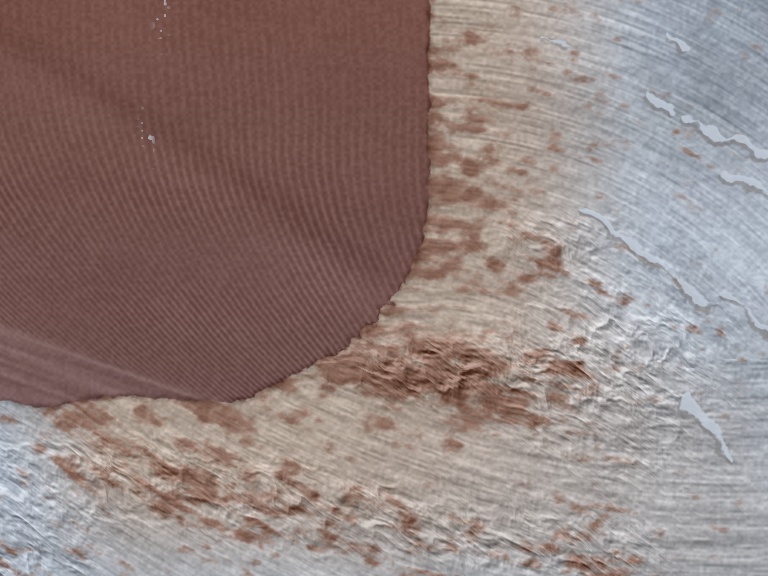
Reproduce this texture procedurally as a Shadertoy shader.

```glsl
const vec3 CLAY = vec3(0.44, 0.312, 0.292);
const vec3 CLAY_PALE = vec3(0.47, 0.365, 0.36);
const vec3 RUST = vec3(0.51, 0.375, 0.32);
const vec3 CREAM = vec3(0.69, 0.625, 0.575);
const vec3 PLASTER = vec3(0.625, 0.655, 0.695);
const vec3 PLASTER_COOL = vec3(0.705, 0.745, 0.795);
const vec3 SHADOW = vec3(0.46, 0.45, 0.45);
const vec2 SWEEP_CENTRE = vec2(0.72, -0.05);
const vec2 FOLD_DIR = vec2(0.8, -0.6);
const vec2 LIGHT_STEP = vec2(-0.0025, 0.0045);
const float COMB_PITCH = 0.0165;
const float RELIEF_GAIN = 0.85;
const int LIP_COUNT = 8;
// Raised lips: start and end of each
const vec4 LIPS[LIP_COUNT] = vec4[LIP_COUNT](
    vec4(1.13, 0.835, 1.17, 0.805), vec4(1.20, 0.795, 1.33, 0.73),
    vec4(1.26, 0.70, 1.34, 0.66), vec4(1.02, 0.635, 1.235, 0.47),
    vec4(1.255, 0.495, 1.34, 0.42), vec4(1.19, 0.305, 1.275, 0.20),
    vec4(0.945, 0.928, 0.985, 0.92), vec4(1.155, 0.93, 1.19, 0.915));

float hash(vec2 p) {
    vec3 q = fract(vec3(p.xyx) * 0.1031);
    q += dot(q, q.yzx + 33.33);
    return fract((q.x + q.y) * q.z);
}
float noise(vec2 p) {
    vec2 i = floor(p), f = fract(p);
    f = f * f * (3.0 - 2.0 * f);
    return mix(mix(hash(i), hash(i + vec2(1, 0)), f.x),
               mix(hash(i + vec2(0, 1)), hash(i + vec2(1, 1)), f.x), f.y);
}
float fbm(vec2 p) {
    float sum = 0.0, amp = 0.53;
    for (int i = 0; i < 4; i++, amp *= 0.5) {
        sum += amp * noise(p);
        p = mat2(1.6, 1.2, -1.2, 1.6) * p + 17.3;
    }
    return sum;
}
float blob(vec2 p, vec2 centre, vec2 radii) {
    vec2 q = (p - centre) / radii;
    return exp(-dot(q, q));
}
float segment(vec2 p, vec2 a, vec2 b) {
    vec2 ab = b - a;
    return length(p - a - ab * clamp(dot(p - a, ab) / dot(ab, ab), 0.0, 1.0));
}
float band(float d, float width) { return exp(-d * d / (width * width)); }

// Signed distance to the clay: steep right side, flat underside
float clayEdge(vec2 p) {
    float t = max(0.72 - p.y, 0.0);
    float side = (p.x - 0.745 + 4.5 * t * t * t) / sqrt(1.0 + 182.0 * t * t * t * t);
    float under = 0.303 - p.y + 0.03 * (noise(p * 13.0) - 0.5) * smoothstep(0.4, 0.2, p.x);
    float ragged = 0.012 + 0.03 * blob(p, vec2(0.68, 0.42), vec2(0.12, 0.1));
    return max(side, under) + ragged * (fbm(p * 60.0) - 0.5);
}
// Trowel strokes: arcs above, drags that flatten to the right below
float strokes(vec2 p) {
    vec2 q = p - SWEEP_CENTRE;
    vec2 arc = vec2(atan(q.x, q.y) * 0.75, length(q));
    vec2 drag = vec2(p.x - 0.5 * p.y, 0.88 * p.y + 0.7 * p.x - 0.27 * p.x * p.x);
    vec2 s = p.y > 0.35 + 0.05 * noise(p * 20.0) ? arc : drag;
    return 0.4 * noise(s * vec2(5, 50)) + 0.35 * noise(s * vec2(11, 120)) + 0.25 * noise(s * vec2(22, 230));
}
float lowerBand(vec2 p) { return band(segment(p, vec2(0.2, 0.18), vec2(1.08, 0.03)), 0.075); }
float crumbMask(vec2 p) {
    float m = blob(p, vec2(1.07, 0.36), vec2(0.17, 0.18)) + 1.2 * blob(p, vec2(0.78, 0.36), vec2(0.17, 0.05));
    m += 0.7 * lowerBand(p) + 0.9 * blob(p, vec2(0.0, 0.1), vec2(0.16, 0.17));
    return min(0.1 + m + 0.6 * blob(p, vec2(0.95, 0.59), vec2(0.1, 0.04)), 1.1);
}
float relief(vec2 p) {
    vec2 w = p + 0.02 * vec2(noise(p * 24.0), noise(p * 24.0 + 9.0));
    vec2 along = vec2(dot(w, FOLD_DIR), dot(w, vec2(-FOLD_DIR.y, FOLD_DIR.x)));
    float folds = 1.0 - abs(2.0 * fbm(along * vec2(22, 46)) - 1.0);
    return folds * crumbMask(p) + 0.3 * strokes(p) + 0.15 * fbm(p * 55.0);
}
vec3 clayColor(vec2 p) {
    // Combed grooves: upright above, bending down to the right below
    float t = max(0.9 - p.y - 0.3 * (p.x - 0.55), 0.0);
    float comb = p.x - 1.5 * t * t * t + 0.014 * noise(p * 6.0) + 0.003 * noise(p * 30.0);
    float groove = 0.5 + 0.5 * sin(6.28318 * comb / COMB_PITCH);
    float depth = mix(0.02, 0.075, smoothstep(0.95, 0.5, p.y)) * (0.4 + 0.9 * noise(p * 9.0));
    vec3 col = CLAY + (groove * sqrt(groove) - 0.42) * depth + 0.04 * (fbm(p * vec2(5, 8)) - 0.5);
    col += (p.y - 0.65) * vec3(0.03, -0.01, -0.04);
    // Broad diagonal folds
    float fold = p.y + 0.62 * p.x + 0.03 * noise(p * 4.0);
    col += 0.018 * band(fold - 0.90, 0.05) - 0.022 * band(fold - 0.96, 0.025);
    // Pale smear under the combing
    float rim = 0.445 - 0.35 * p.x - p.y;
    vec3 pale = CLAY_PALE + 0.12 * (noise(vec2(p.x * 5.0, rim * 130.0)) - 0.5);
    col = mix(col, pale, 0.9 * smoothstep(-0.005, 0.02, rim));
    // White specks
    float trail = blob(p, vec2(0.255, 0.76), vec2(0.012, 0.05)) + blob(p, vec2(0.28, 0.98), vec2(0.012, 0.05));
    col = mix(col, PLASTER_COOL, smoothstep(0.74, 0.84, noise(p * 150.0)) * min(trail, 1.0));
    return col + 0.05 * (noise(p * 200.0) - 0.5);
}
vec3 plasterColor(vec2 p, float edge) {
    // Cream by the clay, cool toward the right and lower left
    float warm = max(smoothstep(0.42, 0.1, edge), 0.8 * blob(p, vec2(0.65, 0.15), vec2(0.4, 0.18)));
    warm *= smoothstep(0.05, 0.3, p.x + 0.35 * p.y);
    vec3 col = mix(PLASTER, PLASTER_COOL, smoothstep(0.35, 0.8, fbm(p * 5.0 + 3.0)));
    float stroke = strokes(p) - 0.5;
    col = mix(col, CREAM, 0.95 * warm) + 0.17 * stroke + 0.08 * (noise(p * 170.0) - 0.5);
    col -= 0.13 * smoothstep(0.4, 0.0, length(p - vec2(1.34, 1.0)));
    // Clay stains dragged along the strokes
    float stain = 0.7 * exp(-edge / 0.08) + 1.1 * blob(p, vec2(0.76, 0.36), vec2(0.16, 0.05));
    stain += 0.7 * blob(p, vec2(0.92, 0.53), vec2(0.07, 0.06)) + 0.7 * blob(p, vec2(0.86, 0.3), vec2(0.2, 0.07));
    stain += 0.6 * lowerBand(p) + 0.45 * blob(p, vec2(0.85, 0.72), vec2(0.18, 0.2));
    float grain = 0.5 + 0.85 * (fbm(p * vec2(28, 44)) - 0.5) + 0.6 * stroke;
    col = mix(col, RUST - 0.1 * noise(p * 60.0) + 0.04, 0.9 * smoothstep(0.65, 0.97, grain + 0.42 * min(stain, 1.2)));
    // Side lighting of the relief
    col += clamp((relief(p) - relief(p + LIGHT_STEP)) * RELIEF_GAIN, -0.26, 0.17);
    // Broken lips with a shadow beneath
    vec2 q = p + 0.035 * vec2(fbm(p * 28.0) - 0.5, fbm(p * 28.0 + 40.0) - 0.5);
    float width = 0.012 * noise(p * 38.0) - 0.001;
    for (int i = 0; i < LIP_COUNT; i++) {
        float lip = segment(q, LIPS[i].xy, LIPS[i].zw);
        float shade = segment(q + vec2(0.003, 0.007), LIPS[i].xy, LIPS[i].zw);
        col = mix(col, SHADOW, 0.55 * smoothstep(width + 0.004, width - 0.002, shade));
        col = mix(col, PLASTER_COOL + 0.05, 0.85 * smoothstep(width + 0.002, width - 0.002, lip));
    }
    return col;
}
void mainImage(out vec4 fragColor, in vec2 fragCoord) {
    vec2 p = fragCoord / iResolution.y;
    float edge = clayEdge(p);
    vec3 col = mix(clayColor(p), plasterColor(p, max(edge, 0.0)), smoothstep(-0.002, 0.002, edge));
    col -= 0.16 * band(edge, 0.006) * noise(p * 70.0);
    fragColor = vec4(clamp(col, 0.0, 1.0), 1.0);
}
```
